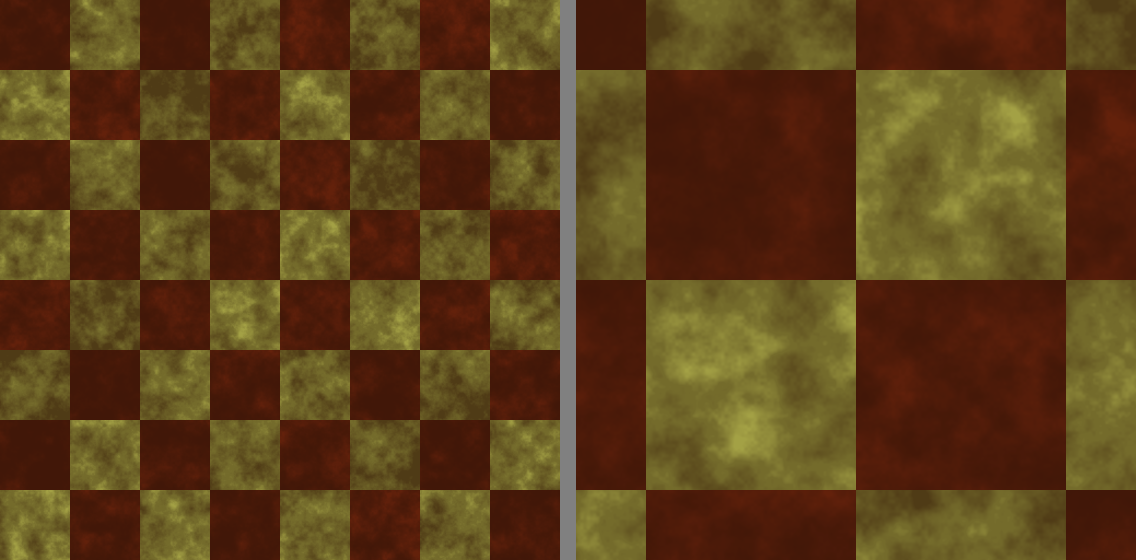
Left: the whole. Right: its middle third, enlarged.
A Shadertoy shader for this pattern:

```glsl
// Checkerboard of worn olive and dark oxide-red squares, eight by eight.
// Each square seeds its own cloudy fbm and its own overall tone; a colour ramp
// turns the sum into stains. Square ids wrap, so the canvas tiles.

const float TILES = 8.0;           // squares across and down
const float BLOTCHES = 4.0;        // coarsest noise cells per square
const int   OCTAVES = 5;
const float GAIN = 0.6;            // weight of each finer octave
const float MEAN_TONE = 0.42;
const float TONE_SPREAD = 0.48;    // variation between squares
const float STAIN_CONTRAST = 1.45; // variation within a square
const int   SAMPLES = 2;           // antialiasing samples per axis

const vec3 OLIVE_DARK  = vec3(0.31, 0.23, 0.085);
const vec3 OLIVE_MID   = vec3(0.455, 0.42, 0.17);
const vec3 OLIVE_LIGHT = vec3(0.64, 0.63, 0.27);
const vec3 RED_DARK    = vec3(0.255, 0.09, 0.03);
const vec3 RED_LIGHT   = vec3(0.39, 0.13, 0.045);

// Integer hash to a value in 0..1
float hash(vec2 cell, uint seed) {
    uint h = uint(cell.x) * 1597u + uint(cell.y) * 51749u + seed * 9781u;
    h = h * 747796405u + 2891336453u;
    h = ((h >> ((h >> 28u) + 4u)) ^ h) * 277803737u;
    h = (h >> 22u) ^ h;
    return float(h & 65535u) / 65535.0;
}

float valueNoise(vec2 p, uint seed) {
    vec2 i = floor(p);
    vec2 f = fract(p);
    f = f * f * (3.0 - 2.0 * f);
    float low  = mix(hash(i, seed), hash(i + vec2(1, 0), seed), f.x);
    float high = mix(hash(i + vec2(0, 1), seed), hash(i + vec2(1, 1), seed), f.x);
    return mix(low, high, f.y);
}

float fbm(vec2 p, uint seed) {
    float sum = 0.0, total = 0.0, weight = 1.0;
    for (int k = 0; k < OCTAVES; k++) {
        sum += weight * valueNoise(p, seed + uint(k) * 101u);
        total += weight;
        weight *= GAIN;
        p = p * 2.0 + 0.37;
    }
    return sum / total;
}

// Olive ramp with a short flat step at the mid colour
vec3 oliveRamp(float tone) {
    vec3 c = mix(OLIVE_DARK, OLIVE_MID, clamp(tone / 0.55, 0.0, 1.0));
    return mix(c, OLIVE_LIGHT, clamp((tone - 0.6) / 0.4, 0.0, 1.0));
}

vec3 redRamp(float tone) {
    float t = clamp(tone, 0.0, 1.0);
    return mix(RED_DARK, RED_LIGHT, t * t);
}

vec3 checkerColor(vec2 uv) {
    vec2 p = uv * TILES;
    vec2 id = mod(floor(p), TILES);
    uint seed = uint(id.x + id.y * TILES) + 1u;

    float tone = MEAN_TONE
        + TONE_SPREAD * (hash(id, 7u) - 0.5)
        + STAIN_CONTRAST * (fbm(fract(p) * BLOTCHES, seed) - 0.5);

    bool isOlive = mod(id.x + id.y, 2.0) < 0.5;
    return isOlive ? oliveRamp(tone) : redRamp(tone);
}

void mainImage(out vec4 fragColor, in vec2 fragCoord) {
    // Average a small grid inside the pixel to smooth the square edges
    vec3 color = vec3(0.0);
    for (int y = 0; y < SAMPLES; y++) {
        for (int x = 0; x < SAMPLES; x++) {
            vec2 offset = (vec2(x, y) + 0.5) / float(SAMPLES) - 0.5;
            color += checkerColor((fragCoord + offset) / iResolution.xy);
        }
    }
    fragColor = vec4(color / float(SAMPLES * SAMPLES), 1.0);
}
```
